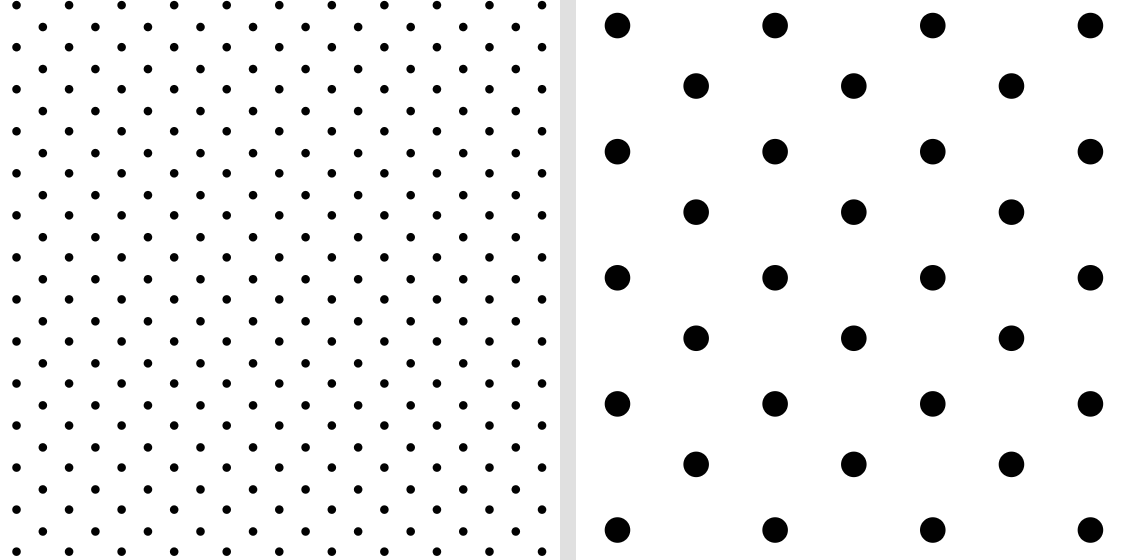
Left: the whole. Right: its middle third, enlarged.
Write a WebGL 2 fragment shader that draws this pattern.

```glsl
#version 300 es
precision highp float;
// Small black polka dots on white, in two interleaved rectangular grids.

uniform vec2 u_resolution;
out vec4 fragColor;

const vec3 PAPER = vec3(1.0);
const vec3 INK = vec3(0.005);

const vec2 SPACING = vec2(0.09384, 0.07507);     // step between dots of one grid
const vec2 FIRST_DOT = vec2(0.0295, 0.0149);     // lowest left dot of the main grid
const vec2 STAGGER = vec2(0.0470, 0.0360);       // shift of the second grid
const float DOT_RADIUS = 0.0076;

// Signed distance to the nearest dot of a grid that starts at origin
float dotGrid(vec2 p, vec2 origin, vec2 spacing, float radius) {
    vec2 cell = fract((p - origin) / spacing + 0.5) - 0.5;
    return length(cell * spacing) - radius;
}

// Antialiased coverage of a shape, one pixel wide at its edge
float coverage(float dist, float pixel) {
    return clamp(0.5 - dist / pixel, 0.0, 1.0);
}

void main() {
    vec2 uv = gl_FragCoord.xy / u_resolution;
    float pixel = 1.0 / min(u_resolution.x, u_resolution.y);

    // Union of the main and the staggered grid
    float mainDots = dotGrid(uv, FIRST_DOT, SPACING, DOT_RADIUS);
    float staggeredDots = dotGrid(uv, FIRST_DOT + STAGGER, SPACING, DOT_RADIUS);
    float dist = min(mainDots, staggeredDots);

    fragColor = vec4(mix(PAPER, INK, coverage(dist, pixel)), 1.0);
}
```
